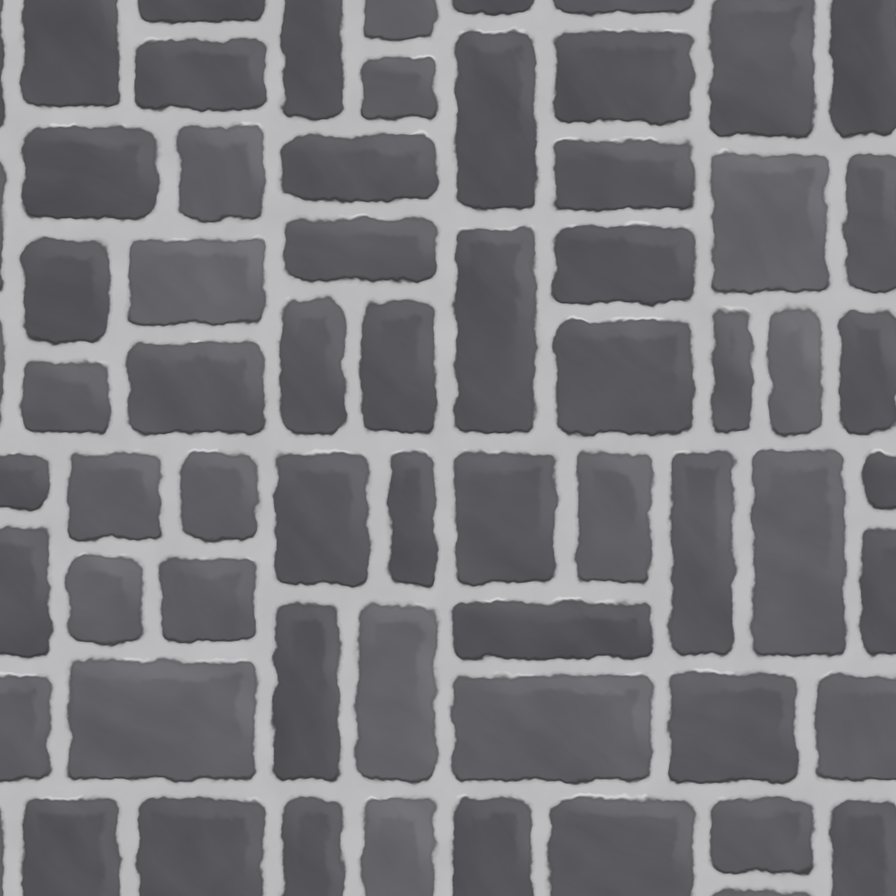
Write a Shadertoy shader that draws this texture.

```glsl
float hash(float n, float salt) {
    return fract(sin(n * 12.9898 + salt * 78.233) * 43758.55);
}

mat2 rotation(float a) {
    return mat2(cos(a), sin(a), -sin(a), cos(a));
}

// Turned and warped sines, roughly -1 to 1
float layeredWaves(vec2 p) {
    float sum = 0.0, amp = 0.5;
    for (int i = 0; i < 5; i++) {
        p = mat2(0.8, 0.6, -0.6, 0.8) * p * 1.7 + 1.3;
        sum += amp * sin(p.x + 1.5 * sin(p.y));
        amp *= 0.62;
    }
    return sum;
}

// Splits the unit square into irregular blocks; returns low and high corners
vec4 findBlock(vec2 p, out float id) {
    vec2 lo = vec2(0.0), hi = vec2(1.0);
    id = 1.0;
    for (int i = 0; i < 9; i++) {
        vec2 size = hi - lo;
        float limit = mix(0.019, 0.055, pow(hash(id, 1.0), 1.5));
        if (size.x * size.y < limit && max(size.x, size.y) < 0.4) break;
        bool cutAcross = size.x * mix(0.75, 1.45, hash(id, 2.0)) > size.y;
        vec2 axis = cutAcross ? vec2(1, 0) : vec2(0, 1);
        float cut = dot(axis, mix(lo, hi, mix(0.33, 0.67, hash(id, 3.0))));
        bool lower = dot(p, axis) < cut;
        if (lower) hi = mix(hi, vec2(cut), axis);
        else lo = mix(lo, vec2(cut), axis);
        id = id * 2.0 + (lower ? 0.0 : 1.0);
    }
    return vec4(lo, hi);
}

float roundedBox(vec2 p, vec2 halfSize, float radius) {
    vec2 q = abs(p) - halfSize + radius;
    return length(max(q, 0.0)) + min(max(q.x, q.y), 0.0) - radius;
}

void mainImage(out vec4 fragColor, in vec2 fragCoord) {
    vec2 uv = fragCoord / iResolution.xy;
    vec2 p = fract(uv + vec2(0.503, 0.495));
    float id;
    vec4 block = findBlock(p, id);
    vec2 local = p - 0.5 * (block.xy + block.zw);
    vec2 halfSize = 0.5 * (block.zw - block.xy) - mix(0.009, 0.012, hash(id, 4.0));

    // Chipped stone outline
    float chips = layeredWaves(uv * 42.0 + id * 3.7);
    float d = roundedBox(local, halfSize, mix(0.009, 0.021, hash(id, 5.0)));
    d += 0.0036 * chips;

    // Painted stone face with diagonal strokes
    float patches = layeredWaves(uv * 11.0 + id);
    vec2 along = rotation(0.7 + 0.7 * (hash(id, 6.0) - 0.5)) * uv;
    along.y += 0.012 * patches;
    float strokes = layeredWaves(along * vec2(9.0, 38.0) + id * 2.3);
    float tone = 0.328 + 0.07 * pow(hash(id, 7.0), 2.0);
    tone += 0.016 * patches + 0.012 * strokes;

    // Worn bevel, lighter towards the top right
    float facing = dot(local / halfSize, vec2(0.5, 0.8));
    float bevel = smoothstep(-0.023, -0.015, d + 0.004 * strokes);
    tone += 0.042 * bevel * smoothstep(-0.1, 0.7, facing);
    tone += 0.018 * smoothstep(-0.8, 1.2, facing) - 0.008;
    vec3 stone = vec3(tone, tone, tone + 0.017);

    // Dark rim, strongest underneath
    float underside = 1.0 - smoothstep(0.002, 0.013, local.y + halfSize.y);
    float rim = smoothstep(-0.005, -0.0005, d) * mix(0.15, 0.75, underside);
    stone = mix(stone, vec3(0.20, 0.19, 0.19), rim);

    // Pale mortar with shaded borders and scattered bright ridges
    float grain = layeredWaves(uv * 25.0);
    vec3 mortar = mix(vec3(0.655, 0.655, 0.665), vec3(0.73, 0.73, 0.742),
                      smoothstep(0.0, 0.005, d));
    mortar += 0.012 * grain;
    float topside = smoothstep(-0.004, 0.004, local.y - halfSize.y);
    float ridge = topside * (1.0 - smoothstep(0.002, 0.005, d));
    mortar += 0.13 * ridge * smoothstep(0.1, 0.6, grain);

    float edge = max(0.0018, 0.8 / iResolution.y);
    fragColor = vec4(mix(stone, mortar, smoothstep(-edge, edge, d)), 1.0);
}
```
